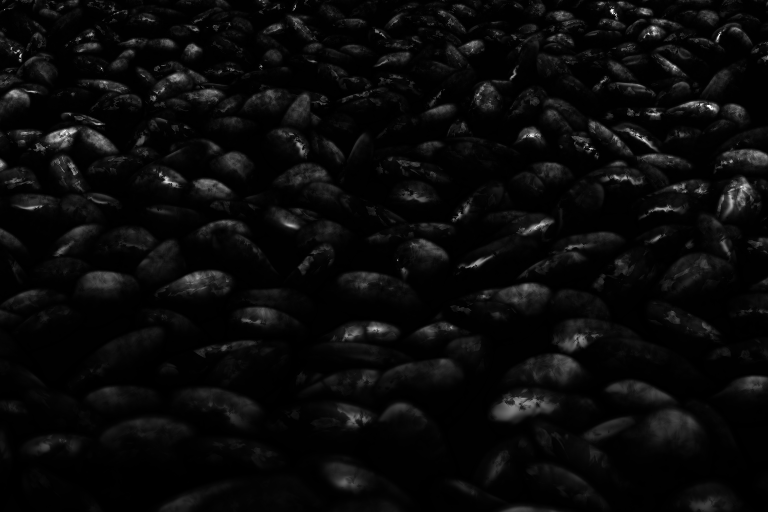
Give the GLSL for this texture, as a Shadertoy shader.

```glsl
// A bed of glossy black pebbles receding into the distance under dim light.

vec4 hash4(vec2 cell) {
    vec4 h = fract(cell.xyxy * vec4(0.1031, 0.1030, 0.0973, 0.1099));
    h += dot(h, h.wzxy + 33.33);
    return fract((h.xxyz + h.yzzw) * h.zywx);
}

mat2 rotation(float angle) {
    float c = cos(angle), s = sin(angle);
    return mat2(c, s, -s, c);
}

// Layered sines, each octave turned and bent by the one before
float ripple(vec2 p) {
    float sum = 0.0, amp = 0.5;
    for (int i = 0; i < 4; i++) {
        p = rotation(1.1) * p * 1.8 + 0.6 * sin(p.yx * 1.3);
        sum += amp * sin(p.x) * sin(p.y + 1.7);
        amp *= 0.6;
    }
    return sum;
}

// Grey of a stone: e is the position on its unit disc, q on the stone itself
float stoneShade(vec2 e, vec2 q, float tilt, float blur, vec4 rnd, vec4 look) {
    float wobble = ripple(q * 4.0 + rnd.xy * 40.0);
    float grit = ripple(q * 22.0 + rnd.zw * 30.0);
    float sharp = 1.0 - 4.0 * blur;

    // Soft light from above and behind, uneven over the dented surface
    vec2 up = e * rotation(-tilt);
    vec3 normal = normalize(vec3(up, sqrt(max(1.0 - dot(e, e), 0.02))));
    float lit = max(dot(normal, normalize(vec3(0.12, 0.8, 0.5))) + 0.16 * wobble, 0.0);
    float gain = mix(0.12, 1.3, look.x * look.x * look.x);
    float shade = 0.003 + 0.17 * gain * pow(lit, 4.0);
    shade *= max(1.0 + 0.7 * wobble + 0.55 * grit * sharp, 0.1);

    // Long wet glint, broken up by the uneven surface
    float width = 0.09 + 0.8 * blur;
    float across = (e.y - mix(0.3, 0.7, look.y) + 0.3 * wobble + 0.25 * e.x * e.x) / width;
    float along = (e.x - mix(-0.5, 0.5, look.z)) / mix(0.2, 0.55, look.w);
    float broken = smoothstep(-0.25, 0.35, wobble + 0.7 * grit + 0.1);
    float glint = exp(-across * across - along * along) * mix(broken, 0.6, 4.0 * blur);
    shade += glint * mix(0.05, 0.62, pow(rnd.x, 3.5));

    // Ragged mirror patches on the upper face
    float patches = smoothstep(0.1, 0.38, ripple(q * vec2(7.0, 11.0) + look.zw * 50.0));
    patches *= smoothstep(-0.15, 0.5, up.y) * smoothstep(1.0, 0.8, length(e));
    shade += patches * mix(0.01, 0.26, look.z * look.z * look.z) * (0.7 + 0.6 * grit) * sharp;

    // Thin sheen along the upper rim
    float rim = smoothstep(0.68, 0.9, length(e)) * smoothstep(1.0, 0.9, length(e));
    shade += 0.17 * rim * max(up.y, 0.0) * look.y * look.y * smoothstep(-0.2, 0.4, wobble);
    return shade;
}

void mainImage(out vec4 fragColor, in vec2 fragCoord) {
    vec2 p = fragCoord / iResolution.y;
    float centerX = 0.5 * iResolution.x / iResolution.y;

    // Stones shrink with distance; rows are spaced by their own size
    float rowHere = floor(16.7 * log(0.27 / (0.27 - 0.2 * p.y)) + 0.5);
    float blur = mix(0.13, 0.012, smoothstep(0.0, 0.5, p.y));
    blur += 0.02 * smoothstep(0.85, 1.0, p.y);
    float grey = 0.003;

    // Far rows first, so that near stones cover them
    for (int j = 3; j >= -3; j--) {
        float row = rowHere + float(j);
        float size = 0.27 * exp(-row / 16.7);
        float rowY = (0.27 - size) / 0.2;
        float shift = fract(row * 0.618);
        float column = floor((p.x - centerX) / (0.85 * size) + shift);

        for (int i = -1; i <= 1; i++) {
            vec2 cell = vec2(column + float(i), row);
            vec4 rnd = hash4(cell + 71.0);
            vec4 look = hash4(cell + 193.0);

            vec2 center = vec2(centerX, rowY);
            center.x += 0.85 * size * (cell.x - shift + 0.5 + 0.7 * (rnd.x - 0.5));
            center.y += 0.32 * size * (rnd.y - 0.5);

            // Irregular oval, mostly lying flat, now and then steep
            float lean = 2.0 * rnd.z - 1.0;
            float tilt = 0.5 * lean + 0.7 * lean * lean * lean;
            vec2 q = rotation(-tilt) * (p - center) / size;
            vec2 radii = vec2(mix(0.34, 0.64, rnd.w), mix(0.17, 0.33, look.w));
            vec2 e = q / radii;
            float around = atan(e.y, e.x);
            e /= 1.0 + 0.08 * sin(2.0 * around + 6.28 * look.x)
                     + 0.08 * sin(3.0 * around + 6.28 * look.z)
                     + 0.03 * sin(5.0 * around + 6.28 * look.y);
            float d = length(e);

            // Contact shadow, then the stone itself
            grey *= mix(0.35, 1.0, smoothstep(0.95, 1.3, d));
            float edge = max(blur, 1.5 / (iResolution.y * size * radii.y));
            float cover = 1.0 - smoothstep(1.0 - edge, 1.0 + edge, d);
            if (cover > 0.0) {
                grey = mix(grey, stoneShade(e, q, tilt, blur, rnd, look), cover);
            }
        }
    }

    // Light fades towards the viewer and drifts in broad patches
    float light = mix(0.75, 1.5, smoothstep(0.0, 0.65, p.y));
    light *= 1.0 + 0.3 * sin(p.x * 4.3 + 2.0 * p.y + 3.4) * sin(p.y * 5.0 + 0.8);
    fragColor = vec4(vec3(clamp(grey * light, 0.0, 1.0)), 1.0);
}
```
